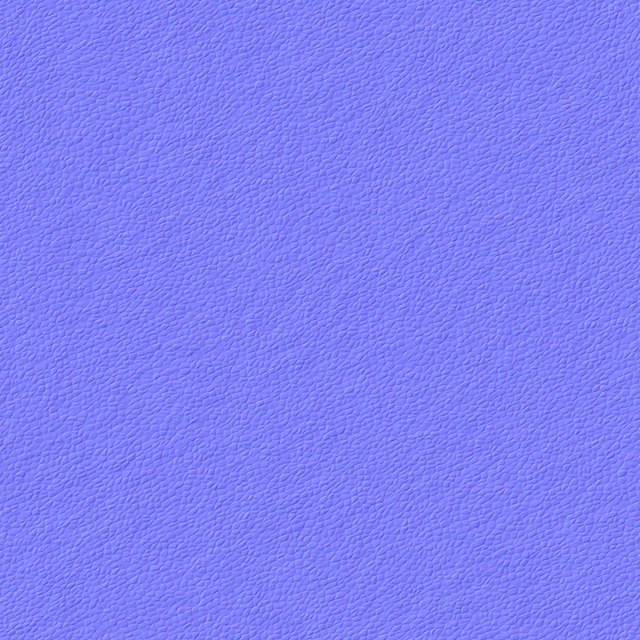
This texture map is drawn by a Shadertoy shader. Its source:

```glsl
// Tangent-space normal map of fine pebbled leather with slanted grain.

const vec3 FLAT_COLOR = vec3(0.504, 0.503, 0.981);
const vec2 CELLS = vec2(82.0, 120.0);   // pebbles per canvas, along and across the grain
const float GRAIN_ANGLE = 0.38;
const float SLOPE_STEP = 0.0014;        // half width of the slope filter
const float RELIEF = 0.118;
const float TINT = 0.050;

vec2 hash2(vec2 p) {
    vec3 q = fract(vec3(p.xyx) * vec3(0.1031, 0.1030, 0.0973));
    q += dot(q, q.yzx + 33.33);
    return fract((q.xx + q.yz) * q.zy);
}

float cornerSlope(vec2 cell, vec2 offset) {
    return dot(hash2(cell) * 2.0 - 1.0, offset);
}

// Gradient noise, roughly -0.7 to 0.7
float gradientNoise(vec2 p) {
    vec2 i = floor(p), f = fract(p);
    vec2 u = f * f * f * (f * (f * 6.0 - 15.0) + 10.0);
    vec2 e = vec2(1.0, 0.0);
    float low = mix(cornerSlope(i, f), cornerSlope(i + e, f - e), u.x);
    float high = mix(cornerSlope(i + e.yx, f - e.yx), cornerSlope(i + 1.0, f - 1.0), u.x);
    return mix(low, high, u.y);
}

vec2 gradientNoise2(vec2 p) {
    return vec2(gradientNoise(p), gradientNoise(p + 41.3));
}

// Distances to the nearest and second nearest pebble centre
vec2 pebbleDistances(vec2 p, float jitter) {
    vec2 cell = floor(p), f = fract(p);
    vec2 nearest = vec2(8.0);
    for (int y = -1; y <= 1; y++) {
        for (int x = -1; x <= 1; x++) {
            vec2 o = vec2(x, y);
            float d = length(o + 0.5 + jitter * (hash2(cell + o + 200.0) - 0.5) - f);
            nearest = d < nearest.x ? vec2(d, nearest.x) : vec2(nearest.x, min(nearest.y, d));
        }
    }
    return nearest;
}

mat2 rotation(float a) {
    return mat2(cos(a), -sin(a), sin(a), cos(a));
}

// Rounded pebbles parted by creases of uneven depth, plus pores and swells
float leatherHeight(vec2 uv) {
    vec2 bend = 0.020 * gradientNoise2(uv * 5.0 + 31.0);
    vec2 p = rotation(GRAIN_ANGLE) * (uv + bend) * CELLS;
    p += 0.30 * gradientNoise2(p * 0.8 + 110.0) + 0.22 * gradientNoise2(p * 1.7 + 150.0);
    vec2 d = pebbleDistances(p, 0.85);
    float depth = clamp(0.70 + 0.7 * gradientNoise(p * 0.6 + 90.0), 0.3, 1.1);
    float pebble = depth * smoothstep(-0.05, 0.5, d.y - d.x) - 0.45 * d.x * d.x;
    float pores = 0.24 * gradientNoise(p * 2.0 + 240.0);
    float swells = 0.9 * gradientNoise(p * 0.4 + 300.0);
    return pebble + pores + swells;
}

vec2 surfaceRise(vec2 uv, float h) {
    vec2 e = vec2(h, 0.0);
    return vec2(leatherHeight(uv + e) - leatherHeight(uv - e),
                leatherHeight(uv + e.yx) - leatherHeight(uv - e.yx));
}

// Slope across the grain drives brightness, slope along it drives hue
vec3 normalColor(vec2 rise, float mottle) {
    float shade = RELIEF * dot(rise, vec2(0.64, -0.77)) + mottle;
    float tint = TINT * dot(rise, vec2(-0.77, -0.64));
    shade *= shade < 0.0 ? 1.1 : 1.0;
    float blue = shade < 0.0 ? 0.95 * shade : 0.35 * shade;
    return FLAT_COLOR + vec3(0.96 * shade + tint, 1.05 * shade - tint, blue);
}

void mainImage(out vec4 fragColor, in vec2 fragCoord) {
    vec2 uv = fragCoord / iResolution.y;
    float mottle = 0.014 * gradientNoise(uv * 14.0 + 9.0);
    vec3 color = normalColor(surfaceRise(uv, SLOPE_STEP), mottle);
    fragColor = vec4(clamp(color, 0.0, 1.0), 1.0);
}
```
